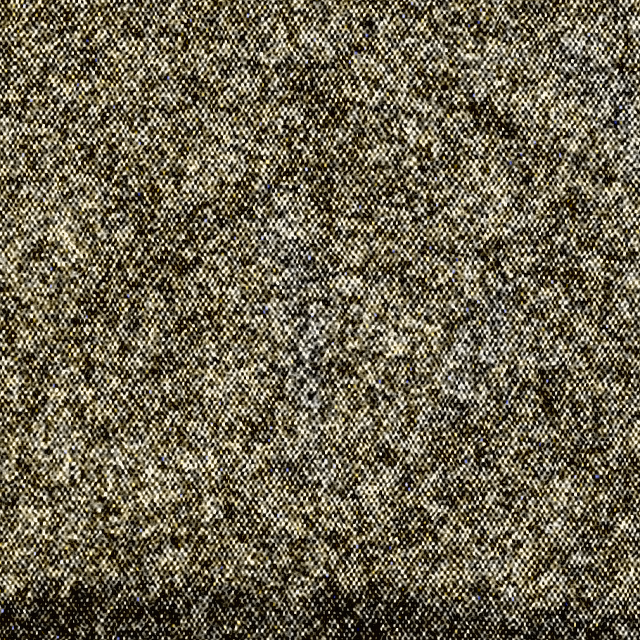
A WebGL 2 fragment shader for this texture:

```glsl
#version 300 es
precision highp float;

uniform vec2 u_resolution;
out vec4 fragColor;

float hash(vec2 p) {
    vec3 q = fract(p.xyx * vec3(0.1031, 0.1030, 0.0973));
    q += dot(q, q.yzx + 33.33);
    return fract((q.x + q.y) * q.z);
}

// Smooth cellular noise: random tones blended around jittered sites
float cells(vec2 p) {
    vec2 base = floor(p);
    float total = 0.0, weight = 0.0;
    for (int j = -1; j <= 1; j++) {
        for (int i = -1; i <= 1; i++) {
            vec2 site = base + vec2(i, j);
            vec2 jitter = 0.2 + 0.6 * vec2(hash(site + 17.0), hash(site + 59.0));
            vec2 d = p - site - jitter;
            float w = exp(-5.0 * dot(d, d));
            total += w * hash(site + 131.0);
            weight += w;
        }
    }
    return total / weight;
}

// Soft ridge along a line from a to b
float crease(vec2 p, vec2 a, vec2 b, float width) {
    vec2 ab = b - a;
    float t = clamp(dot(p - a, ab) / dot(ab, ab), 0.0, 1.0);
    float d = length(p - a - ab * t) / width;
    return exp(-d * d);
}

void main() {
    vec2 uv = gl_FragCoord.xy / u_resolution;
    vec2 drift = vec2(sin(uv.y * 9.0 + 2.0 * sin(uv.x * 5.0)),
                      sin(uv.x * 8.0 + 1.5 * sin(uv.y * 7.0)));
    vec2 soft = uv + 0.012 * drift
              + 0.04 * (vec2(cells(uv * 22.0), cells(uv * 22.0 + 40.0)) - 0.5);

    // Staggered weave of thread crossings
    vec2 thread = (uv + 0.003 * drift) * vec2(114.0, 152.0);
    thread += 0.5 * (vec2(cells(uv * 45.0 + 9.0), cells(uv * 45.0 + 90.0)) - 0.5);
    float weave = cos(6.28319 * thread.x) * cos(3.14159 * thread.y);
    float row = floor(thread.y + 0.5);
    float stagger = 0.5 * mod(row, 2.0);
    vec2 knot = vec2(floor(thread.x + 0.5 - stagger), row);
    float core = smoothstep(-0.2, 0.7, weave);

    // Uneven yarn, mottling and broad clouds
    float cloud = cells(uv * 6.0 + 3.0);
    float mottle = cells(uv * 32.0 + 70.0);
    float yarn = cells(uv * 120.0 + 200.0);
    float grain = cells(uv * 270.0 + 400.0);
    float relief = 0.54 - 0.12 * smoothstep(0.4, 0.8, cloud);
    float tone = 0.40 + relief * weave + 0.50 * (hash(knot + 300.0) - 0.5) * core
               + 0.58 * (yarn - 0.5) + 0.66 * (grain - 0.5)
               + 0.24 * (mottle - 0.5) + 0.10 * (cloud - 0.5);

    // Dark creases
    float shade = crease(soft, vec2(0.67, 0.90), vec2(0.75, 0.79), 0.016)
                + crease(soft, vec2(0.75, 0.79), vec2(0.93, 0.72), 0.016)
                + 0.7 * crease(soft, vec2(0.50, 0.88), vec2(0.56, 0.70), 0.022)
                + 0.7 * crease(soft, vec2(0.04, 0.43), vec2(0.30, 0.64), 0.022);
    tone -= 0.18 * min(shade, 1.0);

    // Worn, greyer folds
    float worn = crease(soft, vec2(0.46, 0.64), vec2(0.49, 0.26), 0.04)
               + crease(soft, vec2(0.77, 0.52), vec2(0.72, 0.36), 0.03)
               + crease(soft, vec2(0.91, 0.92), vec2(1.0, 0.77), 0.035);
    worn = min(worn, 1.0);
    tone += 0.04 * worn;

    // Shadowed hem, deepest at the left
    float hem = 1.0 - smoothstep(0.05, 0.13, soft.y + 0.03 * uv.x);
    tone -= hem * mix(0.36, 0.18, uv.x);
    tone -= 0.09 * crease(soft, vec2(0.2, 0.14), vec2(0.9, 0.155), 0.018);

    // Warm tint, cooler over worn cloth
    float warmth = 0.45 + 1.0 * cells(uv * 80.0 + 600.0) + 0.2 * (0.5 - uv.x);
    warmth *= 1.0 - 0.5 * worn;
    warmth *= 1.0 - 0.35 * hem;
    vec3 color = max(tone, 0.02) + vec3(0.036, 0.0, -0.108) * warmth;

    // Rare blue and yellow fibres
    float fibre = hash(knot + 900.0);
    color += vec3(-0.12, -0.08, 0.26) * core * step(0.992, fibre);
    color += vec3(0.10, 0.06, -0.16) * core * step(fibre, 0.014);

    fragColor = vec4(clamp(color, vec3(0.03, 0.02, 0.01), vec3(0.99, 0.97, 0.90)), 1.0);
}
```
